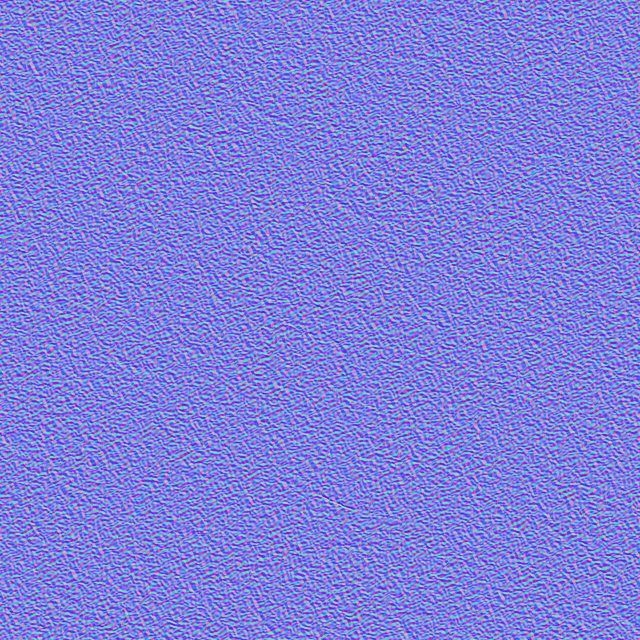
A WebGL 2 fragment shader for this texture map:

```glsl
#version 300 es
precision highp float;
// Tangent-space normal map of fine, slanted leather grain with faint creases.

uniform vec2 u_resolution;
out vec4 fragColor;

const float TAU = 6.2831853;

// Cells per canvas: x along the wrinkles, y across them
const vec2 GRAIN_CELLS = vec2(168.0, 246.0);
const vec2 STREAK_CELLS = vec2(68.0, 190.0);
const vec2 CREASE_CELLS = vec2(6.0, 13.0);
const float PATCH_CELLS = 9.0;
const float WARP_CELLS = 60.0;

// Directions in radians, counted from the horizontal
const float GRAIN_ANGLE = 0.44;
const float STREAK_ANGLE = 0.56;
const float CREASE_ANGLE = -0.55;

const float WARP_AMOUNT = 0.0035;
const float STREAK_HEIGHT = 0.5;
const float CREASE_HEIGHT = 0.4;
const float CREASE_WIDTH = 0.04;

const float RELIEF = 0.96;           // steepness of the surface
const float SLOPE_STEP = 0.001;      // half width of the slope sample
const float SIDE_SKEW = 0.75;        // right-hand sides steeper than left
const float SIDE_VARIANCE = 0.12;    // keeps the mean tilt at zero
const vec3 CHANNEL_GAIN = vec3(1.0, 1.0, 0.935);

// Pseudo-random unit vector for a lattice point
vec2 latticeGradient(vec2 cell) {
    uvec2 q = uvec2(ivec2(cell)) * uvec2(1597u, 3571u);
    uint h = (q.x ^ (q.y << 11u)) + q.y;
    h = (h ^ (h >> 15u)) * 73939133u;
    h = (h ^ (h >> 13u)) * 15485863u;
    h ^= h >> 16u;
    float angle = TAU * float(h & 65535u) / 65536.0;
    return vec2(cos(angle), sin(angle));
}

// Gradient noise, about -0.7 to 0.7
float gradientNoise(vec2 p) {
    vec2 cell = floor(p);
    vec2 f = p - cell;
    vec2 u = f * f * f * (f * (f * 6.0 - 15.0) + 10.0);
    vec2 e = vec2(1.0, 0.0);
    float a = dot(latticeGradient(cell), f);
    float b = dot(latticeGradient(cell + e.xy), f - e.xy);
    float c = dot(latticeGradient(cell + e.yx), f - e.yx);
    float d = dot(latticeGradient(cell + e.xx), f - e.xx);
    return mix(mix(a, b, u.x), mix(c, d, u.x), u.y);
}

// Coordinates along and across a direction
vec2 alongAcross(vec2 p, float angle) {
    float c = cos(angle);
    float s = sin(angle);
    return vec2(c * p.x + s * p.y, c * p.y - s * p.x);
}

// Surface height in units of one grain cell
float surfaceHeight(vec2 p) {
    // Patches where long streaks stand out from the pebbled grain
    float region = gradientNoise(p * PATCH_CELLS + 31.7);
    float streakShare = smoothstep(-0.45, 0.5, region);

    // Waviness of the wrinkles
    vec2 warp = vec2(gradientNoise(p * WARP_CELLS + 5.3),
                     gradientNoise(p * WARP_CELLS + 83.1));
    vec2 q = p + WARP_AMOUNT * warp;

    float grain = gradientNoise(alongAcross(q, GRAIN_ANGLE) * GRAIN_CELLS);
    float streak = gradientNoise(alongAcross(q, STREAK_ANGLE) * STREAK_CELLS + 17.4);

    // Sparse thin creases that cross the grain
    float line = gradientNoise(alongAcross(q, CREASE_ANGLE) * CREASE_CELLS + 9.6);
    float crease = exp(-line * line / (CREASE_WIDTH * CREASE_WIDTH));
    float creaseMask = smoothstep(0.08, 0.4, -region);

    return grain
         + streak * STREAK_HEIGHT * mix(0.6, 1.4, streakShare)
         - crease * creaseMask * CREASE_HEIGHT;
}

void main() {
    vec2 p = gl_FragCoord.xy / u_resolution.y;

    // Slope by central differences, per grain cell
    vec2 e = vec2(SLOPE_STEP, 0.0);
    vec2 slope = vec2(surfaceHeight(p + e.xy) - surfaceHeight(p - e.xy),
                      surfaceHeight(p + e.yx) - surfaceHeight(p - e.yx));
    slope *= RELIEF / (2.0 * SLOPE_STEP * GRAIN_CELLS.y);

    // Lean the wrinkles to one side
    vec3 normal = normalize(vec3(-slope, 1.0));
    normal.x += SIDE_SKEW * (normal.x * normal.x - SIDE_VARIANCE);
    normal = normalize(normal);

    // Pack the normal into colour
    fragColor = vec4((0.5 + 0.5 * normal) * CHANNEL_GAIN, 1.0);
}
```
